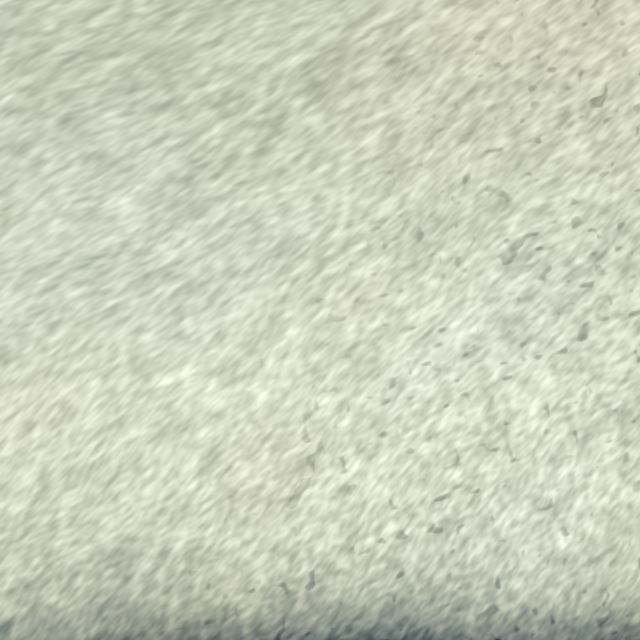
Write a WebGL 1 fragment shader that draws this texture.

```glsl
precision highp float;
// Pale grey-green stone with slanted, softly smeared grain and a dark lower edge.

uniform vec2 u_resolution;

const float BRIGHT_TONE = 0.848;    // lit lower half
const float TOP_TONE = 0.790;       // duller top
const float SHADOW_DEPTH = 0.50;
const float SHADOW_HEIGHT = 0.062;
const float SLOPE_TOP = 0.45;       // grain angle, top left
const float SLOPE_BOTTOM = 0.86;    // grain angle, bottom right
const float FINE_SCALE = 205.0;
const float FINE_LENGTH = 0.018;
const float FINE_CONTRAST = 0.20;
const float GRAIN_SCALE = 128.0;
const float GRAIN_LENGTH = 0.027;
const float GRAIN_CONTRAST = 0.22;
const float COARSE_SCALE = 58.0;
const float COARSE_LENGTH = 0.045;
const float COARSE_CONTRAST = 0.11;
const float STREAK_CONTRAST = 0.045;
const float PATCH_CONTRAST = 0.055;
const float PIT_DEPTH = 0.16;
const vec3 LIGHT_HUE = vec3(0.0, 0.02, -0.06);
const vec3 DARK_HUE = vec3(0.0, 0.04, 0.03);
const vec3 WARM_SHIFT = vec3(0.013, 0.0, -0.013);
const int TAPS = 13;

float hash(vec2 cell) {
  vec3 q = fract(vec3(cell.xyx) * 0.1031);
  q += dot(q, q.yzx + 33.33);
  return fract((q.x + q.y) * q.z);
}

// Smooth value noise from 0 to 1
float noise(vec2 p) {
  vec2 cell = floor(p);
  vec2 f = fract(p);
  f = f * f * (3.0 - 2.0 * f);
  float low = mix(hash(cell), hash(cell + vec2(1.0, 0.0)), f.x);
  float high = mix(hash(cell + vec2(0.0, 1.0)), hash(cell + 1.0), f.x);
  return mix(low, high, f.y);
}

vec2 turn(vec2 p, float angle) {
  float c = cos(angle);
  float s = sin(angle);
  return vec2(c * p.x + s * p.y, c * p.y - s * p.x);
}

// Noise averaged along a direction, so grains stretch with the flow
float smear(vec2 p, vec2 flow, float scale, float span) {
  float sum = 0.0;
  float total = 0.0;
  for (int i = 0; i < TAPS; i++) {
    float t = 2.0 * float(i) / float(TAPS - 1) - 1.0;
    float weight = exp(-2.0 * t * t);
    vec2 q = p + flow * t * span * 0.5;
    sum += weight * noise(turn(q, 0.2) * scale + scale);
    total += weight;
  }
  return sum / total - 0.5;
}

void main() {
  vec2 p = gl_FragCoord.xy / u_resolution;

  // Grain direction steepens towards the lower right
  float bend = smoothstep(0.0, 1.0, 0.45 * p.x + 0.65 * (1.0 - p.y));
  float angle = mix(SLOPE_TOP, SLOPE_BOTTOM, bend);
  angle += 0.25 * (noise(p * 7.0 + 40.0) - 0.5);
  vec2 flow = vec2(cos(angle), sin(angle));

  // Layers of grain
  float stretch = mix(1.5, 0.85, bend);
  float fine = smear(p, flow, FINE_SCALE, FINE_LENGTH * stretch);
  float grain = smear(p + 1.9, flow, GRAIN_SCALE, GRAIN_LENGTH * stretch);
  float coarse = smear(p + 3.7, flow, COARSE_SCALE, COARSE_LENGTH * stretch);
  vec2 along = turn(p, 0.57);
  float streaks = 0.6 * noise(along * vec2(4.0, 62.0) + 11.0)
                + 0.4 * noise(along * vec2(9.0, 110.0) + 31.0) - 0.5;
  float patches = 0.6 * noise(along * vec2(4.0, 9.0) + 5.0)
                + 0.4 * noise(along * vec2(11.0, 21.0) + 27.0) - 0.5;

  // Sparse dark pits, mostly in the lower right
  float pitted = smoothstep(0.5, 1.0, p.x + 0.5 * (1.0 - p.y));
  float pits = pitted * smoothstep(0.24, 0.42, smear(p + 8.3, flow, 85.0, 0.018));

  // Overall light and the shadow at the bottom
  float tone = mix(BRIGHT_TONE, TOP_TONE, smoothstep(0.25, 0.9, p.y));
  float wobble = 0.03 * (noise(vec2(p.x * 5.0, 2.0)) - 0.5);
  float corner = 1.0 - smoothstep(0.0, 0.45, p.x);
  float height = max(p.y + wobble, 0.0);
  float depth = SHADOW_DEPTH * (1.0 - 0.35 * corner);
  tone -= depth * exp(-height / (SHADOW_HEIGHT * (1.0 + 0.5 * corner)));

  tone += FINE_CONTRAST * fine + GRAIN_CONTRAST * grain + COARSE_CONTRAST * coarse;
  tone += STREAK_CONTRAST * streaks * smoothstep(0.1, 0.8, p.y);
  tone += PATCH_CONTRAST * patches - PIT_DEPTH * pits;

  // Greenish cream in the light, slate in the dark
  vec3 color = tone + mix(DARK_HUE, LIGHT_HUE, smoothstep(0.34, 0.78, tone));
  float warmth = noise(along * vec2(4.0, 7.0) + 60.0) - 0.5;
  warmth += 1.2 * (p.x + p.y - 1.2) * smoothstep(0.3, 0.9, p.y);
  color += WARM_SHIFT * warmth;

  gl_FragColor = vec4(clamp(color, 0.0, 1.0), 1.0);
}
```
